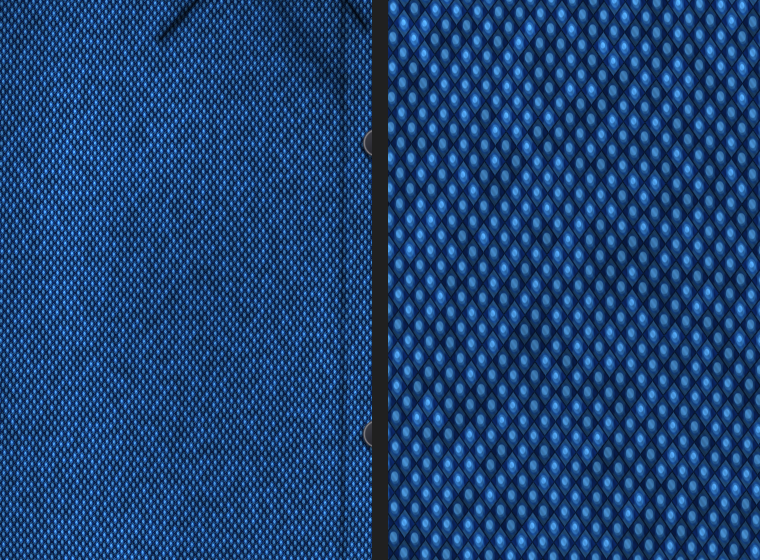
Left: the whole. Right: its middle third, enlarged.
A WebGL 2 fragment shader for this texture:

```glsl
#version 300 es
precision highp float;

uniform vec2 u_resolution;
out vec4 outColor;

#define REPEATS vec2(53.0, 55.0)
#define SLANT 0.03
#define WEAR 0.38
#define SHADE 0.125
#define PLACKET_X 0.612
#define BUTTON_RADIUS 0.026
#define INK vec3(0.035, 0.10, 0.22)
#define NAVY vec3(0.04, 0.13, 0.34)
#define SLATE vec3(0.12, 0.265, 0.42)
#define BLUE vec3(0.08, 0.25, 0.50)
#define STEEL vec3(0.16, 0.38, 0.62)
#define SKY vec3(0.29, 0.58, 0.85)

float hash(vec2 p) {
    p = fract(p * vec2(0.1031, 0.1137));
    p += dot(p, p.yx + 33.33);
    return fract((p.x + p.y) * p.x * 91.7);
}

// Layered sines, roughly -1 to 1
float waves(vec2 p) {
    float sum = 0.0, amp = 0.55;
    for (int i = 0; i < 4; i++) {
        sum += amp * sin(p.x + 1.7 * sin(p.y * 0.8 + float(i)));
        p = mat2(1.3, 1.1, -1.1, 1.3) * p + 2.1;
        amp *= 0.55;
    }
    return sum;
}

float segment(vec2 p, vec2 a, vec2 b) {
    vec2 ab = b - a;
    return length(p - a - ab * clamp(dot(p - a, ab) / dot(ab, ab), 0.0, 1.0));
}

// Coverage inside a distance, softened by width w
float inside(float d, float w) {
    return 1.0 - smoothstep(-w, w, d);
}

// Staggered beads, each held in a dark diamond of crossing threads
vec3 weave(vec2 q, float px) {
    vec2 center = round(q);
    vec2 other = floor(q) + 0.5;
    vec2 a = abs(q - center), b = abs(q - other);
    if (b.x + b.y < a.x + a.y) center = other;

    vec2 d = q - center;
    float rnd = hash(center * 2.0 + 7.0);
    float soft = 0.02 + 0.4 * px;
    float diamond = abs(d.x) + abs(d.y);
    float bead = length(d * vec2(1.08, 0.94) + vec2(0.12 * d.y, 0.0));
    float glint = length(d - vec2(-0.02, 0.03)) + 0.08 * (rnd - 0.5);

    vec3 col = mix(NAVY, SLATE, smoothstep(-0.20, 0.02, abs(d.y) - abs(d.x)));
    col = mix(col, BLUE, inside(bead - 0.27, soft));
    col = mix(col, STEEL, inside(bead - 0.20, soft));
    col = mix(col, SKY, inside(glint - 0.14, soft));
    col = mix(col, INK, 1.0 - inside(diamond - 0.462, soft));

    // Fine slanted yarn inside each bead, uneven from bead to bead
    col *= 1.0 + 0.07 * sin(22.0 * (d.x + d.y) + 6.0 * rnd);
    return col * (1.0 + WEAR * (rnd - 0.5));
}

void main() {
    vec2 uv = gl_FragCoord.xy / u_resolution;
    vec2 p = gl_FragCoord.xy / u_resolution.y;
    float pixel = 1.0 / u_resolution.y;

    // Cloth grid, slightly slanted and gently pulled out of square
    vec2 grid = uv + SLANT * vec2(-uv.y, uv.x);
    vec2 pull = 0.22 * vec2(waves(p * 5.0), waves(p.yx * 6.0 + 4.0));
    vec3 col = weave(grid * REPEATS + pull, pixel * REPEATS.y);

    // Broad light, with darker upper and left edges
    float light = 1.06 + SHADE * waves(p * vec2(5.0, 3.0) + 1.0);
    light *= mix(0.87, 1.0, smoothstep(0.0, 0.14, p.x));
    light *= mix(1.0, 0.86, smoothstep(0.75, 1.0, p.y));

    // Slanted fold, placket edge and collar shadows
    float fold = segment(p, vec2(0.49, 1.0), vec2(0.60, 0.85));
    float collar = segment(p, vec2(0.352, 1.0), vec2(0.289, 0.932));
    float collarRight = segment(p, vec2(0.618, 1.0), vec2(0.651, 0.954));
    float placket = abs(p.x - PLACKET_X);
    light *= 1.0 - 0.32 * exp(-fold * 40.0);
    light *= 1.0 - 0.40 * exp(-placket * 220.0);
    light *= 1.0 - 0.75 * exp(-min(collar, collarRight) * 130.0);
    col *= light;

    // Running stitch beside the placket
    float dash = smoothstep(0.1, 0.3, abs(fract(p.y * 64.0) - 0.5));
    float thread = inside(abs(p.x - PLACKET_X - 0.011) - 0.001, pixel);
    col = mix(col, STEEL, 0.55 * thread * dash);

    // Buttons cut by the right edge
    for (int i = 0; i < 2; i++) {
        vec2 c = p - vec2(0.674, 0.745 - 0.52 * float(i));
        float r = length(c);
        col *= 1.0 - 0.5 * inside(length(c + vec2(0.003, 0.005)) - BUTTON_RADIUS, 0.005);
        vec3 face = vec3(0.17, 0.17, 0.20) + 4.0 * (c.y - c.x) * vec3(0.5);
        float rim = inside(abs(r - BUTTON_RADIUS * 0.9) - 0.001, 0.002);
        face = mix(face, vec3(0.65, 0.64, 0.66), rim * 0.8);
        col = mix(col, face, inside(r - BUTTON_RADIUS, pixel));
    }

    outColor = vec4(clamp(col, 0.0, 1.0), 1.0);
}
```
